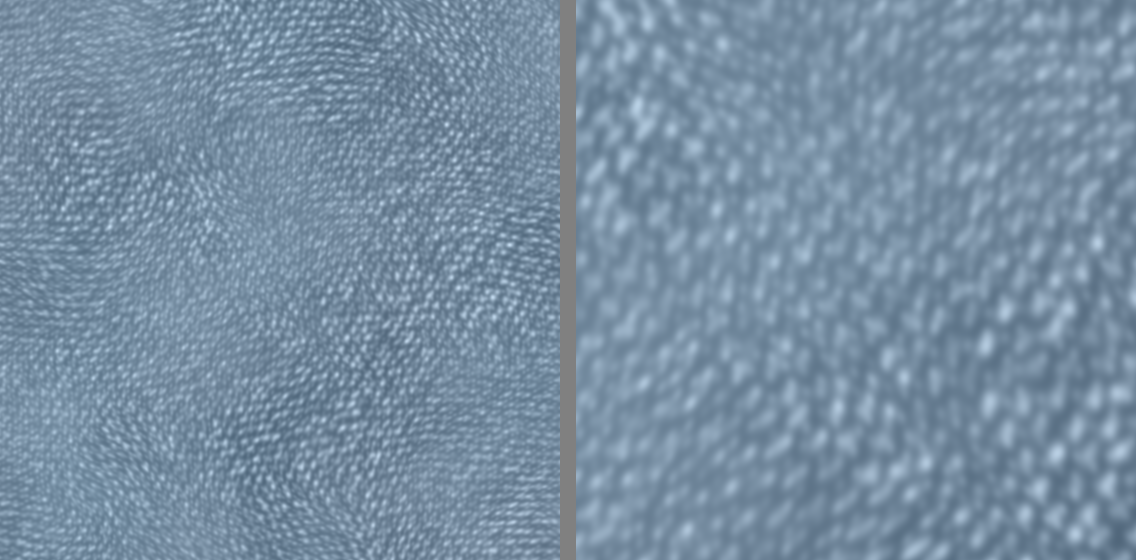
Left, the full canvas; right, a detail of the centre.
Reproduce this texture procedurally as a Shadertoy shader.

```glsl
const vec3 CLOTH_COLOR = vec3(0.464, 0.554, 0.634);
const vec3 HUE_DRIFT = vec3(0.006, -0.002, -0.003);
const vec2 THREAD_COUNT = vec2(54.0, 60.0);   // stitches across and up
const vec2 STITCH_SIZE = vec2(0.31, 0.215);   // soft radii in cell units
const float STITCH_MEAN = 0.42;
const float STITCH_JITTER = 0.34;
const float WARP = 0.008;
const float WEAVE_LOW = 0.12;
const float WEAVE_HIGH = 0.25;
const float FIBRE_SCALE = 1.65;
const float FIBRE_CONTRAST = 0.075;
const float FOLD_CONTRAST = 0.031;

mat2 rotate(float angle) {
    float c = cos(angle), s = sin(angle);
    return mat2(c, s, -s, c);
}

vec3 hash3(vec2 cell) {
    vec3 q = fract(vec3(cell.xyx) * vec3(0.1031, 0.1030, 0.0973));
    q += dot(q, q.yxz + 33.33);
    return fract((q.xxy + q.yzz) * q.zyx);
}

// Layered, turned sines: broad irregular drift, roughly -1 to 1
float drift(vec2 p, float seed) {
    float sum = 0.0, gain = 0.5;
    p = p * 6.5 + seed * vec2(3.7, 5.3);
    for (int i = 0; i < 5; i++) {
        sum += gain * sin(p.x + 1.3 * sin(p.y + seed));
        p = rotate(1.1) * p * 1.55 + 2.1;
        gain *= 0.72;
    }
    return sum;
}

// Staggered cellular lattice of soft oval stitches
float weave(vec2 p, float tilt) {
    float sum = 0.0;
    mat2 turn = rotate(-tilt);
    for (int j = -1; j <= 1; j++) {
        float row = floor(p.y) + float(j);
        float shift = 0.5 * mod(row, 2.0);
        for (int i = -1; i <= 1; i++) {
            float column = floor(p.x - shift) + float(i);
            vec3 rnd = hash3(vec2(column, row) + 100.0);
            vec2 center = vec2(column + shift, row) + 0.5 + STITCH_JITTER * (rnd.xy - 0.5);
            vec2 d = turn * (p - center) / STITCH_SIZE;
            sum += mix(0.5, 1.5, rnd.z) * exp(-0.5 * dot(d, d));
        }
    }
    return sum - STITCH_MEAN;
}

void mainImage(out vec4 fragColor, in vec2 fragCoord) {
    vec2 uv = fragCoord / iResolution.xy;

    // Pulled cloth bends the thread lines
    vec2 pulled = uv + WARP * vec2(drift(uv, 1.0), drift(uv, 2.0));
    pulled.y += 0.03 * sin(5.0 * uv.x + 2.0 * uv.y);

    // Stitches lean from flat to upright by region
    float tilt = 0.8 + 1.3 * drift(uv * 0.8, 3.0);
    float stitches = weave(pulled * THREAD_COUNT, tilt);
    float fibres = weave(rotate(0.5) * pulled * THREAD_COUNT * FIBRE_SCALE, tilt + 0.9);

    // Crisp and worn patches, with a softer left edge
    float crisp = smoothstep(-0.9, 0.9, drift(uv * 1.2, 4.0));
    crisp *= mix(0.35, 1.0, smoothstep(0.0, 0.18, uv.x));
    float relief = mix(WEAVE_LOW, WEAVE_HIGH, crisp) * stitches;
    relief += FIBRE_CONTRAST * fibres;

    // Broad folds shade and tint the cloth
    float shade = FOLD_CONTRAST * drift(uv * 1.1, 5.0);
    vec3 color = CLOTH_COLOR + relief + shade;
    color += HUE_DRIFT * drift(uv * 0.7, 6.0);
    fragColor = vec4(clamp(color, 0.0, 1.0), 1.0);
}
```
